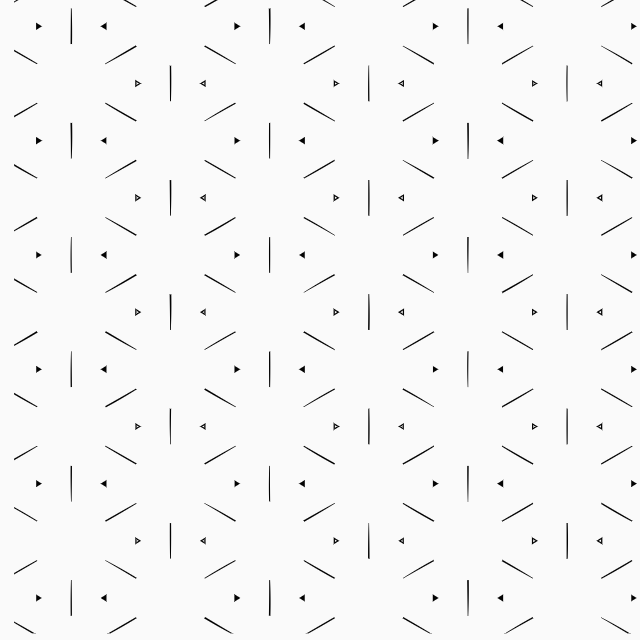
A three.js fragment shader for this pattern:

```glsl
// Sparse ink pattern on near-white: a staggered lattice of upright strokes, each
// flanked by two small inward-pointing triangles, with slanted strokes between.
// Cells come from rounding; a hash varies the taper and bow of every stroke.

#define PERIOD vec2(0.3099, 0.17865)     // lattice repeat, across and up
#define ORIGIN vec2(0.1114, 0.9589)      // centre of one upright stroke
#define MARGIN vec2(0.0221, 0.0104)      // blank strip at left and bottom
#define STROKE_HALF 0.0277               // half length of a stroke
#define STROKE_WIDTH 0.0020              // mean stroke width
#define TRI_TIP 0.0460                   // triangle tip, from the stroke
#define TRI_BASE 0.0549                  // triangle base, from the stroke
#define TRI_HALF 0.0055                  // half height of the base
#define TRI_WALL 0.0020                  // rim of the hollow triangles
#define PAPER vec3(0.982)
#define INK vec3(0.012)

varying vec2 vUv;

vec2 hash22(vec2 p) {
  vec3 a = fract(p.xyx * vec3(0.1031, 0.1030, 0.0973));
  a += dot(a, a.yzx + 33.33);
  return fract((a.xx + a.yz) * a.zy);
}

// Distance to a slightly bowed, tapering stroke along the unit direction dir.
float strokeDist(vec2 p, vec2 dir, vec2 seed) {
  vec2 h = hash22(seed) - 0.5;
  float along = dot(p, dir);
  float t = clamp(along / STROKE_HALF, -1.0, 1.0);
  float across = dot(p, vec2(dir.y, -dir.x)) - 0.0007 * h.x * (1.0 - t * t);
  float halfWidth = 0.5 * STROKE_WIDTH * (1.0 + 0.3 * h.x + 0.8 * h.y * t - 0.2 * t * t);
  return max(abs(across) - halfWidth, abs(along) - STROKE_HALF);
}

// Distance to the triangle pair, mirrored about the upright stroke.
float triangleDist(vec2 p, vec2 seed) {
  float grow = 0.0004 * (hash22(seed + step(0.0, p.x) * 17.0).x - 0.5);
  p = abs(p);
  vec2 sideNormal = normalize(vec2(-TRI_HALF, TRI_BASE - TRI_TIP));
  float side = dot(p - vec2(TRI_TIP, 0.0), sideNormal);
  return max(p.x - TRI_BASE, side) - grow;
}

void main() {
  float pixel = fwidth(vUv.x);
  vec2 p = vUv - ORIGIN;

  // Slanted strokes midway between lattice points, alternating in slope
  vec2 halfPeriod = 0.5 * PERIOD;
  vec2 cell = floor(p / halfPeriod);
  float slope = mod(cell.x + cell.y, 2.0) * 2.0 - 1.0;
  vec2 slant = vec2(0.8660, 0.5 * slope);
  float d = strokeDist(p - (cell + 0.5) * halfPeriod, slant, cell + 51.0);

  // Two interleaved lattices: solid triangles on one, hollow on the other
  for (int k = 0; k < 2; k++) {
    float shift = float(k);
    vec2 q = p - shift * halfPeriod;
    vec2 id = floor(q / PERIOD + 0.5);
    q -= id * PERIOD;
    vec2 seed = id + 90.0 + 37.0 * shift;
    float tri = triangleDist(q, seed);
    if (k == 1) tri = max(tri, -tri - TRI_WALL);
    d = min(d, min(tri, strokeDist(q, vec2(0.0, 1.0), seed)));
  }

  // Trim at the blank strips, then ink the paper
  vec2 trim = MARGIN - vUv;
  d = max(d, max(trim.x, trim.y));
  float ink = clamp(0.5 - d / pixel, 0.0, 1.0);
  gl_FragColor = vec4(mix(PAPER, INK, ink), 1.0);
}
```
